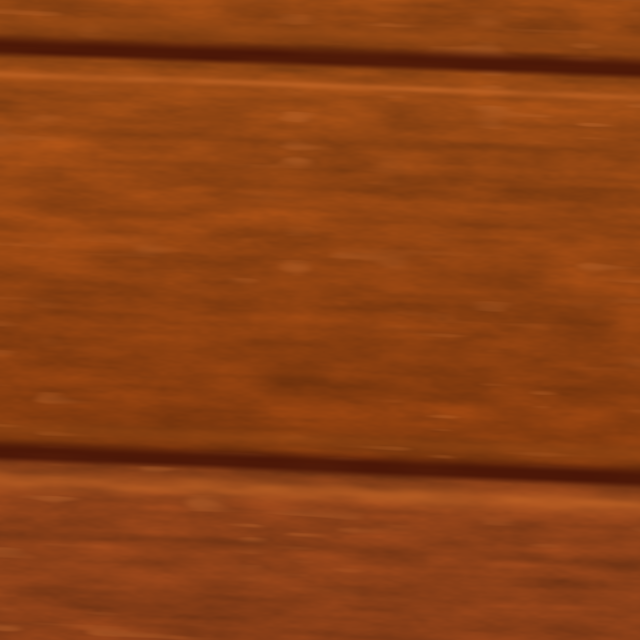
This texture is drawn by a Shadertoy shader. Its source:

```glsl
const float BOARD_HEIGHT = 0.635;
const float GROOVE_Y = 0.275;

const vec3 SHADED_WOOD = vec3(0.515, 0.222, 0.050);
const vec3 LIT_WOOD = vec3(0.620, 0.305, 0.085);
const vec3 RUSSET_WOOD = vec3(0.555, 0.255, 0.105);
const vec3 GROOVE_DARK = vec3(0.290, 0.085, 0.025);
const vec3 EDGE_SHINE = vec3(0.770, 0.400, 0.150);
const vec3 FLECK = vec3(0.730, 0.400, 0.180);

float hash(vec2 cell) {
    vec3 q = fract(vec3(cell.xyx) * 0.1031);
    q += dot(q, q.yzx + 33.33);
    return fract((q.x + q.y) * q.z);
}

float noise(vec2 p) {
    vec2 cell = floor(p);
    vec2 f = fract(p);
    f = f * f * (3.0 - 2.0 * f);
    float low = mix(hash(cell), hash(cell + vec2(1, 0)), f.x);
    float high = mix(hash(cell + vec2(0, 1)), hash(cell + vec2(1, 1)), f.x);
    return mix(low, high, f.y);
}

float fbm(vec2 p) {
    float sum = 0.0;
    float weight = 0.5;
    for (int i = 0; i < 4; i++) {
        sum += weight * noise(p);
        p = p * 2.03 + vec2(17.3, 9.1);
        weight *= 0.5;
    }
    return sum / 0.9375;
}

// Soft bell centred on zero
float bell(float x, float width) {
    return exp(-x * x / (width * width));
}

// Light falls off toward the lower edge of each board and the lower rows
vec3 boardColor(float height, float row) {
    float light = clamp(0.12 + 0.72 * height + 0.5 * row, 0.0, 1.0);
    vec3 wood = mix(SHADED_WOOD, LIT_WOOD, light);
    return mix(wood, RUSSET_WOOD, 0.75 * step(row, -0.5));
}

// Signed brightness of the long fibres and softer mottling
float grain(vec2 p) {
    float bands = fbm(vec2(1.5, 22.0) * p) - 0.5;
    float mottle = fbm(vec2(11.0, 38.0) * p + 40.0) - 0.5;
    float fibres = noise(vec2(9.0, 125.0) * p + 80.0) - 0.5;
    float pores = noise(vec2(75.0, 230.0) * p + 120.0) - 0.5;
    return 0.20 * bands + 0.30 * mottle + 0.08 * fibres + 0.035 * pores;
}

// Short pale streaks, denser where the mask is high
float flecks(vec2 p, float mask) {
    float streak = noise(vec2(13.0, 95.0) * p + 200.0);
    float patches = noise(vec2(4.0, 12.0) * p + 240.0);
    return smoothstep(0.68, 0.98, streak) * smoothstep(0.3, 0.8, patches + mask);
}

// Dark channel with a crisper lower lip
float grooveMask(float offset) {
    return smoothstep(-0.019, -0.006, offset) * (1.0 - smoothstep(0.002, 0.023, offset));
}

void mainImage(out vec4 fragColor, in vec2 fragCoord) {
    vec2 uv = fragCoord / iResolution.xy;

    // Boards slope gently down to the right, nearly parallel
    float slope = 0.0445 - 0.0105 * uv.y;
    vec2 p = vec2(uv.x, uv.y + slope * (uv.x - 0.5));
    p.y += 0.0025 * (noise(vec2(3.0, 5.0) * uv) - 0.5);

    float level = (p.y - GROOVE_Y) / BOARD_HEIGHT;
    float row = floor(level);
    float seam = floor(level + 0.5);
    float offset = (level - seam) * BOARD_HEIGHT;
    vec2 woodPos = p + vec2(3.7, 1.9) * row + 8.0;

    // Wood surface
    vec3 color = boardColor(level - row, row);
    color *= 1.0 + grain(woodPos);
    float upperBand = bell(offset + 0.085, 0.03);
    color = mix(color, FLECK, 0.42 * flecks(woodPos, 0.3 * upperBand));

    // Dark vein below the shoulder
    float veinFade = 0.4 + 0.6 * noise(vec2(5.0, 60.0) * woodPos);
    color *= 1.0 - 0.16 * veinFade * bell(offset + 0.131, 0.009);

    // Shoulder shine, narrower on the upper seam
    float shineWidth = mix(0.015, 0.0055, clamp(seam, 0.0, 1.0));
    float shineWear = 0.5 + 0.5 * noise(vec2(18.0, 90.0) * woodPos);
    color = mix(color, EDGE_SHINE, 0.75 * shineWear * bell(offset + 0.044, shineWidth));
    color = mix(color, LIT_WOOD, 0.4 * bell(offset - 0.037, 0.012));

    // Groove and its faint surrounding shade
    color *= 1.0 - 0.12 * bell(offset, 0.030);
    float grooveWear = 0.86 + 0.14 * noise(vec2(12.0, 70.0) * p);
    color = mix(color, GROOVE_DARK, grooveWear * grooveMask(offset));

    fragColor = vec4(clamp(color, 0.0, 1.0), 1.0);
}
```
